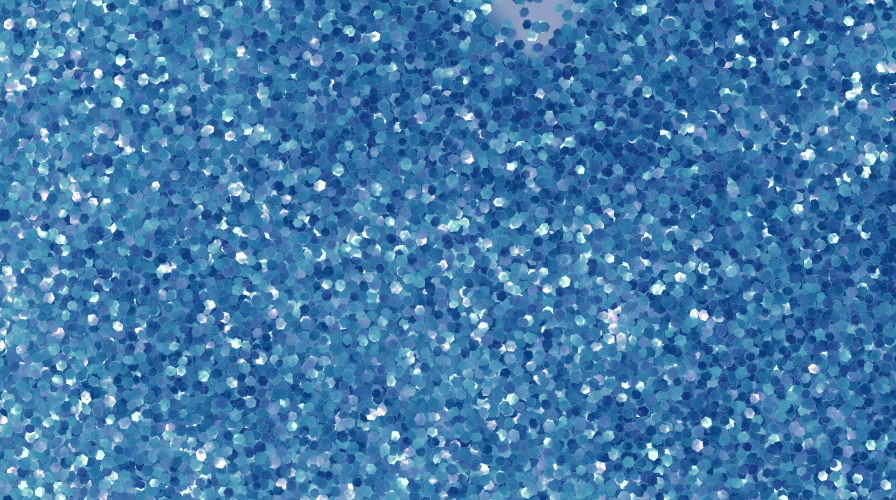
Write a Shadertoy shader that draws this texture.

```glsl
// Loose blue glitter: small hexagonal flakes piled up in random layers.
// Each layer is a turned, jittered grid; a tone ramp colours every flake,
// and slow noise shifts whole regions between dark, pale and sparkling.

const int LAYERS = 5;
const float CELL = 0.023;          // grid spacing, in canvas heights
const float FLAKE_RADIUS = 0.0115;
const vec3 BACKDROP = vec3(0.56, 0.63, 0.76);
const vec3 RIM_COLOR = vec3(0.46, 0.66, 0.80);

// Tone ramp from deep blue to white, with the tone at which each is reached
const int STOPS = 8;
const float STOP_TONE[STOPS] = float[](0.0, 0.09, 0.30, 0.54, 0.755, 0.905, 0.965, 1.0);
const vec3 STOP_COLOR[STOPS] = vec3[](
    vec3(0.05, 0.22, 0.48), vec3(0.11, 0.31, 0.56),
    vec3(0.17, 0.40, 0.62), vec3(0.25, 0.49, 0.68),
    vec3(0.35, 0.58, 0.73), vec3(0.52, 0.70, 0.79),
    vec3(0.76, 0.85, 0.88), vec3(0.98, 1.00, 0.99));

float hash(vec2 p) {
    return fract(sin(dot(p, vec2(127.1, 311.7))) * 43758.5453);
}

float noise(vec2 p) {
    vec2 i = floor(p);
    vec2 f = fract(p);
    f = f * f * (3.0 - 2.0 * f);
    float low = mix(hash(i), hash(i + vec2(1.0, 0.0)), f.x);
    float high = mix(hash(i + vec2(0.0, 1.0)), hash(i + 1.0), f.x);
    return mix(low, high, f.y);
}

vec2 rotate(vec2 p, float angle) {
    float c = cos(angle);
    float s = sin(angle);
    return vec2(c * p.x - s * p.y, s * p.x + c * p.y);
}

float hexagon(vec2 p, float radius) {
    p = abs(p);
    return max(p.x * 0.866 + p.y * 0.5, p.y) - radius;
}

vec3 toneColor(float tone) {
    vec3 color = STOP_COLOR[0];
    for (int i = 1; i < STOPS; i++) {
        float span = STOP_TONE[i] - STOP_TONE[i - 1];
        color = mix(color, STOP_COLOR[i], clamp((tone - STOP_TONE[i - 1]) / span, 0.0, 1.0));
    }
    return color;
}

// Regional darkness: broad patches, small clumps and a darker right side
float regionShade(vec2 uv) {
    return (noise(uv * 2.5 + 4.0) - 0.5) + 0.9 * (noise(uv * 8.0) - 0.5) + 0.3 * (uv.x - 0.9);
}

// Thinly covered spot at the upper edge
float bareness(vec2 uv) {
    vec2 away = (uv - vec2(1.09, 0.98)) * vec2(1.0, 0.75);
    float ragged = 0.07 * (noise(uv * 14.0) - 0.5);
    return 1.0 - smoothstep(0.04, 0.13, length(away) + ragged);
}

// Iridescent cast: from greenish cyan through blue to lavender and pink
vec3 flakeTint(float pick, float tone) {
    vec3 cyan = vec3(-0.07, 0.05, 0.01);
    vec3 lavender = vec3(0.09, -0.05, 0.03);
    return mix(cyan, lavender, pick * pick) * (0.35 + 0.65 * tone);
}

vec3 addFlakes(vec3 color, vec2 uv, float layer, float blur) {
    float turn = 0.4 + layer * 1.1;
    vec2 p = rotate(uv, turn) / CELL + layer * vec2(7.3, 3.1);
    vec2 home = floor(p);
    for (int y = -1; y <= 1; y++) {
        for (int x = -1; x <= 1; x++) {
            vec2 cell = home + vec2(x, y);
            vec2 seed = cell + layer * 31.7;
            vec2 jitter = vec2(hash(seed + 1.3), hash(seed + 2.7)) - 0.5;
            vec2 offset = (p - cell - 0.5 - 0.8 * jitter) * CELL;
            if (length(offset) > 1.5 * FLAKE_RADIUS) continue;

            vec2 place = uv - rotate(offset, -turn);
            float presence = mix(0.72, 0.13, bareness(place));
            if (hash(seed + 4.1) > presence) continue;

            // Shape: a randomly turned and slightly tilted hexagon
            vec2 local = rotate(offset, 6.283 * hash(seed + 5.9));
            local.y *= 1.0 + 0.3 * hash(seed + 6.4);
            float radius = FLAKE_RADIUS * mix(0.82, 1.08, hash(seed + 7.7));
            float d = hexagon(local, radius);

            // Face: regional tone, a tilt gradient and fine mottling
            float tone = pow(hash(seed + 8.2), exp2(1.3 * regionShade(place) + 0.38));
            float mottle = 0.16 * (noise(uv * 150.0 + seed) - 0.5);
            float shine = tone + mottle + 0.08 * local.x / radius;
            vec3 face = toneColor(shine) + flakeTint(hash(seed + 9.6), tone);

            // Pale rim and partly translucent body
            float rim = smoothstep(-0.0026, -0.0003, d) * 0.6 * hash(seed + 10.3);
            face = mix(face, max(face, RIM_COLOR), rim);
            float opacity = max(mix(0.78, 1.0, hash(seed + 11.8)), smoothstep(0.85, 0.95, tone));
            color = mix(color, face, opacity * (1.0 - smoothstep(-blur, blur, d)));
        }
    }
    return color;
}

void mainImage(out vec4 fragColor, in vec2 fragCoord) {
    vec2 uv = fragCoord / iResolution.y;
    float blur = max(0.7 / iResolution.y, 0.0013);
    vec3 color = mix(toneColor(0.4), BACKDROP, bareness(uv));
    for (int i = 0; i < LAYERS; i++) {
        color = addFlakes(color, uv, float(i), blur);
    }
    fragColor = vec4(clamp(color, 0.0, 1.0), 1.0);
}
```
